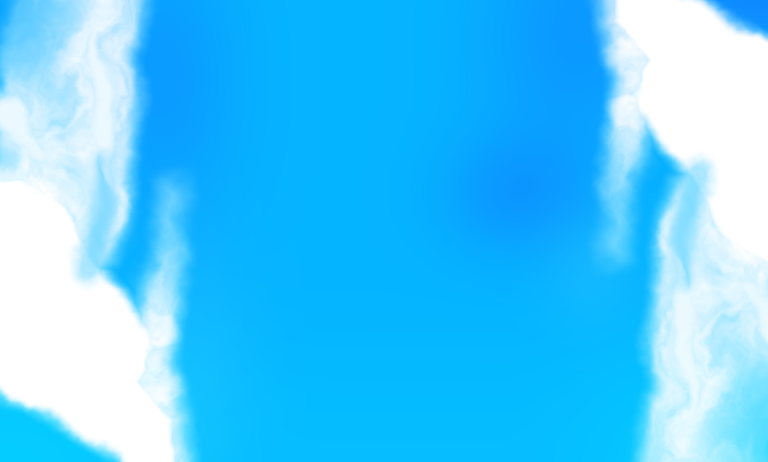
Give the GLSL for this texture, as a Shadertoy shader.

```glsl
float hash(vec2 p) {
    return fract(sin(dot(p, vec2(127.1, 311.7))) * 43758.5453);
}

float noise(vec2 p) {
    vec2 i = floor(p), f = fract(p);
    f = f * f * (3.0 - 2.0 * f);
    return mix(mix(hash(i), hash(i + vec2(1, 0)), f.x),
               mix(hash(i + vec2(0, 1)), hash(i + vec2(1, 1)), f.x), f.y);
}

float fbm(vec2 p) {
    float sum = 0.0, amp = 0.5;
    for (int i = 0; i < 5; i++) {
        sum += amp * noise(p);
        p = mat2(1.6, 1.2, -1.2, 1.6) * p + 7.3;
        amp *= 0.5;
    }
    return sum;
}

// Distance to a capsule whose radius runs from ra to rb
float taper(vec2 p, vec2 a, vec2 b, float ra, float rb) {
    vec2 ab = b - a;
    float h = clamp(dot(p - a, ab) / dot(ab, ab), 0.0, 1.0);
    return length(p - a - ab * h) - mix(ra, rb, h);
}

float glow(vec2 p, vec2 centre, vec2 size) {
    vec2 d = (p - centre) / size;
    return exp(-dot(d, d));
}

// Opacity of one cloud bank: thin veil, dense body and a gap between
float cloudBank(vec2 p) {
    vec2 warp = vec2(fbm(p * 9.0), fbm(p * 9.0 + 31.0)) - 0.48;
    vec2 q = p + 0.07 * warp;
    float grain = fbm(p * vec2(16.0, 9.0) + 4.0 * warp);

    float column = taper(q, vec2(0.174, 1.09), vec2(0.12, 0.52), 0.17, 0.17);
    float wisp = taper(q, vec2(0.37, 0.587), vec2(0.337, 0.283), 0.04, 0.065);
    float skirt = taper(q, vec2(0.326, 0.283), vec2(0.359, -0.04), 0.065, 0.075);

    float body = taper(q, vec2(0.043, 0.5), vec2(0.196, 0.24), 0.13, 0.15);
    body = min(body, taper(q, vec2(0.0, 0.348), vec2(0.304, 0.065), 0.2, 0.08));
    body = min(body, taper(q, vec2(0.304, 0.065), vec2(0.36, -0.09), 0.08, 0.045));

    float streak = taper(q, vec2(0.2, 1.0), vec2(0.22, 0.72), 0.03, 0.05);
    streak = min(streak, taper(q, vec2(0.22, 0.72), vec2(0.24, 0.52), 0.05, 0.025));
    streak = min(streak, taper(q, vec2(0.01, 0.76), vec2(0.1, 0.66), 0.06, 0.045));

    float veil = smoothstep(0.012, -0.045, column) * 0.62;
    veil = max(veil, smoothstep(0.015, -0.05, wisp) * mix(0.72, 0.4, smoothstep(0.3, 0.6, p.y)));
    veil = max(veil, smoothstep(0.015, -0.05, skirt) * 0.58);
    veil *= 0.72 + 0.56 * grain;
    veil *= 1.0 - 0.4 * glow(p, vec2(0.0, 1.0), vec2(0.14, 0.2));
    veil += 0.45 * veil * exp(-14.0 * max(min(body, streak), 0.0));

    float dense = max(smoothstep(0.016, -0.03, body), 0.92 * smoothstep(0.03, -0.04, streak));
    float gap = smoothstep(0.03, -0.015, taper(q, vec2(0.222, 0.64), vec2(0.207, 0.43), 0.01, 0.022));
    gap = max(gap, 0.6 * glow(q, vec2(0.01, 0.67), vec2(0.05, 0.03)));
    return clamp(max(veil, dense), 0.0, 1.0) * (1.0 - gap * (0.15 + 0.4 * grain));
}

vec3 skyColour(vec2 p, float aspect) {
    vec3 sky = vec3(0.02, 0.705, 1.0);
    float low = smoothstep(0.45, 0.0, p.y);
    float side = smoothstep(0.25, 0.8, abs(p.x - 0.5 * aspect));
    sky.g += low * (0.035 + 0.06 * side);

    // Deeper blue pools
    float deep = 0.1 * glow(p, vec2(1.12, 0.58), vec2(0.16, 0.13));
    deep += 0.1 * glow(p, vec2(1.24, 0.92), vec2(0.2, 0.28));
    deep += 0.09 * glow(p, vec2(0.36, 0.82), vec2(0.16, 0.32));
    deep += 0.17 * glow(p, vec2(aspect, 1.02), vec2(0.25, 0.15));
    deep += 0.06 * glow(p, vec2(0.0, 1.0), vec2(0.25, 0.25));
    sky.g -= deep;
    sky.r += 0.2 * deep;

    // Faint haze beside the banks
    float haze = glow(p, vec2(0.42, 0.2), vec2(0.13, 0.3));
    haze += glow(p, vec2(1.28, 0.42), vec2(0.1, 0.12));
    return mix(sky, vec3(0.6, 0.93, 1.0), 0.09 * haze);
}

void mainImage(out vec4 fragColor, in vec2 fragCoord) {
    vec2 p = fragCoord / iResolution.y;
    float aspect = iResolution.x / iResolution.y;

    // The right bank is the left one turned by half a circle
    float cover = max(cloudBank(p), cloudBank(vec2(1.025 * aspect, 1.0435) - p));

    vec3 sky = skyColour(p, aspect);
    vec3 tint = mix(vec3(0.78, 0.98, 1.0), vec3(1.0), smoothstep(0.3, 0.85, cover));
    fragColor = vec4(mix(sky, tint, cover), 1.0);
}
```
